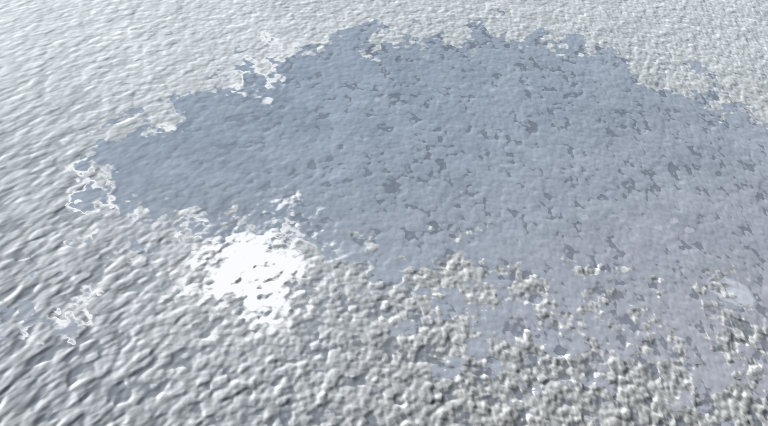
This texture is drawn by a WebGL 2 fragment shader. Its source:

```glsl
#version 300 es
precision highp float;
uniform vec2 u_resolution;
out vec4 outColor;

// Layout, in units of canvas height
const float CREST_X = 1.05;
const float CREST_Y = 0.925;
const float CREST_BEND = 0.41;
const float LEFT_SHORE = 0.225;
const float NEAR_SHORE = 0.50;
const float NEAR_SLOPE = 0.19;
const float SHORE_ROUGHNESS = 0.23;
const vec2 SIDE_POOL = vec2(0.13, 0.27);
const vec2 GLARE_POS = vec2(0.59, 0.385);
const vec2 GLARE_SIZE = vec2(0.15, 0.10);
const vec2 SPARK_POS = vec2(0.69, 0.50);
const vec2 STONE_POS = vec2(1.717, 0.315);

// Surface
const float GRAIN_FREQ = 285.0;
const vec2 SUN_STEP = vec2(-0.22, 0.38);
const vec3 WATER_FAR = vec3(0.575, 0.63, 0.695);
const vec3 WATER_NEAR = vec3(0.64, 0.66, 0.705);
const vec3 GROUND_FAR = vec3(0.77, 0.80, 0.82);
const vec3 GROUND_NEAR = vec3(0.63, 0.65, 0.67);
const vec3 SHADOW = vec3(0.39, 0.42, 0.47);
const vec3 PEBBLE = vec3(0.77, 0.80, 0.84);
const vec3 GLARE = vec3(0.98, 0.99, 1.0);

vec3 hash3(vec2 p) {
  vec3 q = fract(vec3(p.xyx) * vec3(0.1031, 0.1030, 0.0973));
  q += dot(q, q.yxz + 33.33);
  return fract((q.xxy + q.yzz) * q.zyx);
}

// Cellular noise: x = nearest distance, y = smooth blend, z = nearest id
vec3 cells(vec2 p) {
  vec2 base = floor(p), f = p - base;
  float nearest = 9.0, id = 0.0, total = 0.0, weights = 0.0;
  for (int j = -1; j <= 1; j++)
    for (int i = -1; i <= 1; i++) {
      vec2 o = vec2(i, j);
      vec3 h = hash3(base + o + 200.0);
      vec2 r = o + h.xy - f;
      float d2 = dot(r, r), w = exp(-5.0 * d2);
      total += w * h.z;
      weights += w;
      if (d2 < nearest) { nearest = d2; id = h.z; }
    }
  return vec3(sqrt(nearest), total / weights, id);
}

float layered(vec2 p) {
  float sum = 0.0, amp = 0.45;
  for (int i = 0; i < 4; i++) {
    sum += amp * (cells(p).y - 0.5);
    p = mat2(1.8, 0.9, -0.9, 1.8) * p + 7.3;
    amp *= 0.72;
  }
  return sum;
}

// Rounded grains with creases between them
float relief(vec2 q) {
  vec3 grains = cells(q);
  return grains.y - 0.35 * grains.x + 0.4 * cells(q * 1.9 + 5.0).y + 0.7 * cells(q * 0.45).y;
}

float blob(vec2 p, vec2 center, vec2 size) {
  vec2 r = (p - center) / size;
  return exp(-dot(r, r));
}

void main() {
  vec2 p = gl_FragCoord.xy / u_resolution.y;
  float rightSide = smoothstep(0.65, 1.1, p.x);

  // Receding ground plane, streaked on the left and clumped on the right
  float depth = 1.0 / (2.4 - p.y);
  float along = 0.38 * p.x + 0.27 * p.x * p.x;
  float shear = 0.48 * p.x - 0.14 * p.x * p.x;
  vec2 grain = GRAIN_FREQ * vec2(along * depth * 0.48, depth - shear * 0.26);
  float height = relief(grain);
  float slope = height - relief(grain + SUN_STEP);

  // Puddle outline, breaking into patches toward the viewer
  float ragged = layered(p * vec2(13.0, 20.0));
  float dx = p.x - CREST_X;
  float farEdge = CREST_Y - CREST_BEND * dx * dx - p.y;
  float nearEdge = p.y - NEAR_SHORE + NEAR_SLOPE * (p.x - LEFT_SHORE);
  nearEdge *= mix(0.8, nearEdge > 0.0 ? 0.45 : 0.17, rightSide);
  float inside = min(min(farEdge, nearEdge), p.x - LEFT_SHORE);
  inside = max(inside, 0.03 - length((p - SIDE_POOL) * vec2(0.5, 1.0)));
  float shore = inside + SHORE_ROUGHNESS * ragged + 0.025 * (0.88 - height);
  float wet = smoothstep(-0.012, 0.010, shore);

  // Dry ground
  float lightness = clamp(p.y * 0.95 + 0.10 * (1.0 - rightSide), 0.0, 1.0);
  vec3 ground = mix(GROUND_NEAR, GROUND_FAR, lightness);
  ground += 0.08 * smoothstep(0.55, 1.0, p.y) * smoothstep(0.9, 0.0, p.x);
  ground += vec3(0.015, 0.005, -0.01) * rightSide * (1.0 - lightness);
  float contrast = mix(0.56, 0.25, smoothstep(0.0, 0.85, p.y));
  ground += slope * contrast + 0.08 * ragged;
  float pits = smoothstep(0.80, 0.45, height);
  ground = mix(ground, SHADOW, 0.6 * pits * (1.0 - lightness));

  // Water over dim stones
  float nearness = smoothstep(0.85, 0.2, p.y) * 0.65 + 0.4 * smoothstep(0.8, 1.8, p.x);
  vec3 water = mix(WATER_FAR, WATER_NEAR, clamp(nearness, 0.0, 1.0));
  water += 0.10 * ragged + 0.10 * slope;
  float specks = smoothstep(0.62, 0.38, height + 0.4 * ragged) * smoothstep(0.2, 1.0, p.x);
  water = mix(water, SHADOW, 0.5 * specks);
  vec3 stones = cells(p * vec2(17.0, 27.0));
  float pebble = step(0.95, stones.z) * smoothstep(0.20, 0.10, stones.x + 0.2 * ragged);
  vec2 s = p - STONE_POS;
  float slab = length(vec2(s.x, s.y + 0.4 * s.x) / vec2(0.055, 0.027)) + ragged;
  pebble = max(0.5 * pebble, 0.8 * smoothstep(1.05, 0.85, slab));
  water = mix(water, PEBBLE + 0.1 * slope, pebble);
  vec3 color = mix(ground, water, wet);

  // Sun glare and bright broken rim
  float sun = blob(p, GLARE_POS, GLARE_SIZE) + 0.5 * blob(p, SPARK_POS, vec2(0.06, 0.05));
  sun += 0.32 * blob(p, vec2(0.54, 0.30), vec2(0.32, 0.15));
  float glare = smoothstep(0.52, 1.05, sun + 1.5 * ragged + 0.7 * slope);
  glare *= smoothstep(0.08, 0.3, sun);
  float rim = exp(-pow((shore + 0.004) / 0.015, 2.0)) * smoothstep(1.05, 0.5, p.x);
  rim *= smoothstep(-0.08, 0.12, layered(p * 8.0 + 31.0));
  float haze = 0.14 * blob(p, GLARE_POS - vec2(0.05, 0.08), vec2(0.32, 0.22)) * (1.0 - wet);
  color = mix(color, GLARE, clamp(max(glare, 0.9 * rim) + haze, 0.0, 1.0));
  outColor = vec4(clamp(color, 0.0, 1.0), 1.0);
}
```
